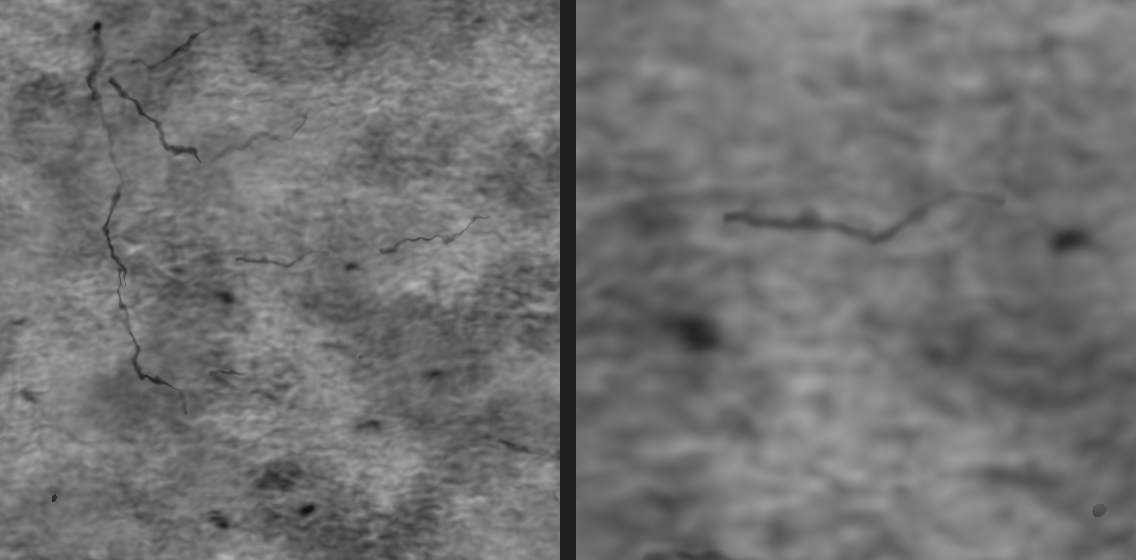
Left, the full canvas; right, a detail of the centre.
A Shadertoy shader for this texture:

```glsl
// Weathered grey rock face: ragged light and dark patches under a fine, nearly
// horizontal grain. Wandering cracks, dark pits and pale mineral flecks are
// laid on top by short random walks and scattered soft ellipses.

#define BASE_GREY    0.448
#define PATCH_DEPTH  0.105
#define MOTTLE_DEPTH 0.140
#define GRAIN_DEPTH  0.145
#define CRACK_DEPTH  0.210
#define CRACK_WIDTH  0.0095
#define CRACK_STEPS  10
#define SIDE_CRACKS  7
#define PIT_COUNT    16
#define PIT_DEPTH    0.270
#define FLECK_COUNT  16
#define FLECK_LIGHT  0.230

vec2 hash2(vec2 p) {
    vec3 q = fract(p.xyx * vec3(0.1031, 0.1030, 0.0973));
    q += dot(q, q.yzx + 33.33);
    return fract((q.xx + q.yz) * q.zy);
}

// Dot product of a lattice corner's random gradient with the offset to it
float corner(vec2 cell, vec2 f, vec2 o) {
    return dot(hash2(cell + o + 57.0) * 2.0 - 1.0, f - o);
}

// Signed gradient noise
float noise(vec2 p) {
    vec2 cell = floor(p), f = p - cell;
    vec2 u = f * f * f * (f * (f * 6.0 - 15.0) + 10.0);
    float low  = mix(corner(cell, f, vec2(0, 0)), corner(cell, f, vec2(1, 0)), u.x);
    float high = mix(corner(cell, f, vec2(0, 1)), corner(cell, f, vec2(1, 1)), u.x);
    return mix(low, high, u.y);
}

float fbm(vec2 p) {
    float sum = 0.0, gain = 1.0;
    for (int i = 0; i < 4; i++) {
        sum += gain * noise(p);
        p = mat2(1.6, 1.2, -1.2, 1.6) * p + 11.7;
        gain *= 0.5;
    }
    return sum;
}

vec2 warp(vec2 p) {
    return vec2(noise(p), noise(p + 31.4));
}

float segmentDistance(vec2 p, vec2 a, vec2 b) {
    vec2 pa = p - a, ba = b - a;
    return length(pa - ba * clamp(dot(pa, ba) / dot(ba, ba), 0.0, 1.0));
}

// Crack that walks from its start along a heading, straying sideways and tapering
float crack(vec2 p, vec2 start, vec2 heading, float reach, float width, float seed) {
    vec2 dir = normalize(heading), side = vec2(-dir.y, dir.x), a = start;
    float dark = 0.0;
    for (int i = 0; i < CRACK_STEPS; i++) {
        float stray = hash2(vec2(seed, float(i) + 3.0)).x - 0.5;
        vec2 b = a + (dir + side * stray * 1.3) * reach / float(CRACK_STEPS);
        float w = width * (1.0 - 0.4 * float(i) / float(CRACK_STEPS));
        dark = max(dark, 1.0 - smoothstep(0.0, w, segmentDistance(p, a, b)));
        a = b;
    }
    return dark;
}

float allCracks(vec2 p) {
    vec2 q = p + 0.02 * warp(p * 10.0) + 0.012 * warp(p * 26.0) + 0.008 * warp(p * 60.0);
    float width = CRACK_WIDTH * (1.0 + 1.2 * noise(p * 13.0) + 0.9 * noise(p * 37.0));

    // Long upright crack with three branches
    float dark = crack(q, vec2(0.17, 0.96), vec2(0.05, -1.0), 0.48, width, 4.0);
    dark = max(dark, crack(q, vec2(0.21, 0.51), vec2(0.7, -1.0), 0.26, width, 9.0));
    dark = max(dark, crack(q, vec2(0.20, 0.86), vec2(1.0, -0.9), 0.22, width, 15.0));
    dark = max(dark, 0.6 * crack(q, vec2(0.37, 0.71), vec2(1.0, 0.6), 0.23, width, 21.0));

    // Short, nearly level cracks
    for (int i = 0; i < SIDE_CRACKS; i++) {
        vec2 place = hash2(vec2(float(i) + 2.0, 71.0));
        vec2 shape = hash2(vec2(float(i) + 5.0, 43.0));
        float reach = mix(0.08, 0.24, shape.x);
        float line = crack(q, place, vec2(1.0, 0.4 * shape.y - 0.15), reach,
                           width * 0.85, 30.0 + float(i));
        dark = max(dark, line * mix(0.4, 0.85, shape.y));
    }
    return dark * mix(0.3, 1.0, smoothstep(-0.25, 0.15, noise(p * 17.0 + 5.0)));
}

// Soft scattered ellipses, longer across than high
float blobs(vec2 p, int count, float size, float seed) {
    float sum = 0.0;
    for (int i = 0; i < count; i++) {
        vec2 place = hash2(vec2(float(i) * 7.3 + 1.0, seed));
        vec2 shape = hash2(vec2(seed, float(i) * 5.1 + 13.0));
        vec2 d = (p - place) / (size * mix(0.6, 1.3, shape.x) * vec2(1.5, 0.8));
        sum = max(sum, exp(-dot(d, d)) * mix(0.4, 1.0, shape.y));
    }
    return sum;
}

void mainImage(out vec4 fragColor, in vec2 fragCoord) {
    vec2 p = fragCoord / iResolution.y;
    vec2 ragged = p + 0.06 * warp(p * 7.0) + 0.03 * warp(p * 22.0) + 0.012 * warp(p * 55.0);

    // Broad and small patches with fairly clear edges, then softer mottling
    float broad = smoothstep(-0.11, 0.11, noise(ragged * vec2(4.2, 5.2) + 2.3)) - 0.5;
    float small = smoothstep(-0.12, 0.12, noise(ragged * vec2(8.0, 11.0) + 63.0)) - 0.5;
    float grey = BASE_GREY + PATCH_DEPTH * (broad + 0.45 * small);
    grey += MOTTLE_DEPTH * fbm(ragged * vec2(7.0, 10.0) + 19.0);

    // Fine grain, drawn out along gently bent bedding
    vec2 bed = p + 0.03 * warp(p * 3.0) + 0.008 * warp(p * 28.0);
    bed.y -= 0.06 * bed.x;
    float grain = noise(bed * vec2(32.0, 68.0)) + 0.7 * noise(bed * vec2(66.0, 92.0) + 8.0);
    grey += GRAIN_DEPTH * grain * (1.0 + 1.2 * noise(p * 5.0 + 40.0));

    // Cracks, pits, one wide smudge and pale flecks
    vec2 rough = p + 0.018 * warp(p * 32.0);
    vec2 smudge = (rough - vec2(0.50, 0.15)) / vec2(0.060, 0.026);
    smudge.y -= 0.4 * smudge.x;
    grey -= CRACK_DEPTH * allCracks(p);
    grey -= PIT_DEPTH * blobs(rough, PIT_COUNT, 0.012, 87.0);
    grey -= 0.20 * exp(-dot(smudge, smudge));
    grey += FLECK_LIGHT * blobs(rough, FLECK_COUNT, 0.012, 129.0);

    fragColor = vec4(vec3(clamp(grey, 0.08, 0.85)), 1.0);
}
```
